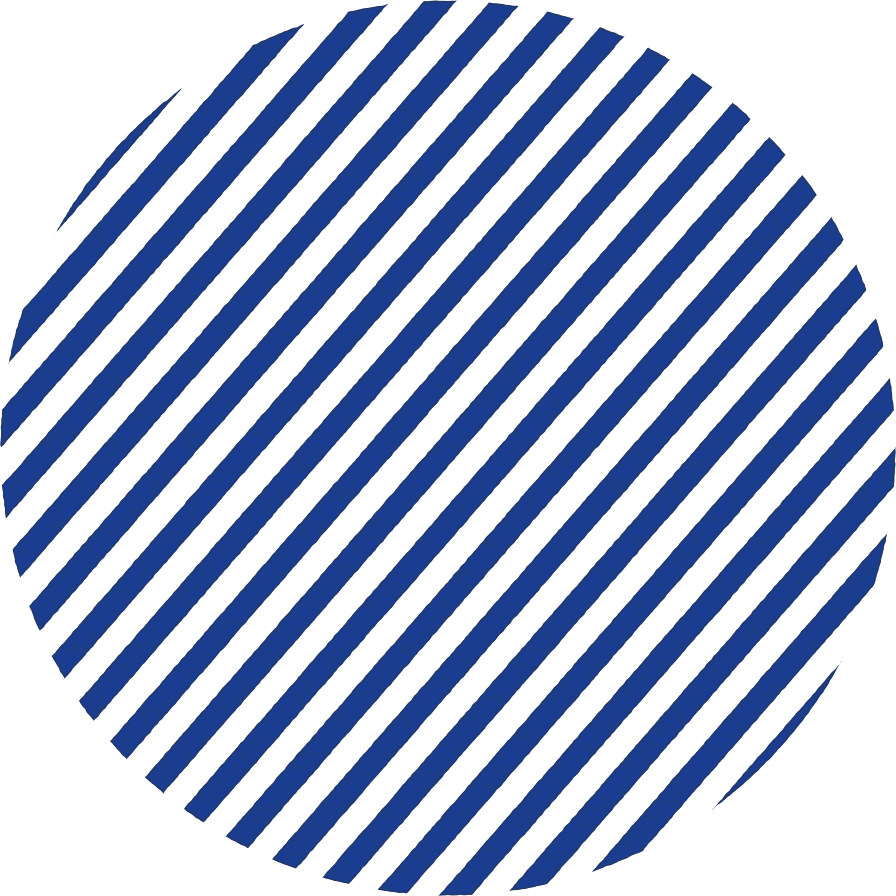
Give the GLSL for this pattern, as a WebGL 2 fragment shader.

```glsl
#version 300 es
precision highp float;
// Blue diagonal stripes clipped to a white-backed disc that fills the canvas.
// Stripes are a folded distance along one slanted axis, cut by a circle;
// noise gives the ink a faint mottle and its darker rim slightly rough edges.

uniform vec2 u_resolution;
out vec4 outColor;

float hash(vec2 p) {
    return fract(sin(dot(p, vec2(127.1, 311.7))) * 43758.5453);
}

float valueNoise(vec2 p) {
    vec2 cell = floor(p), f = fract(p);
    f = f * f * (3.0 - 2.0 * f);
    float low = mix(hash(cell), hash(cell + vec2(1.0, 0.0)), f.x);
    float high = mix(hash(cell + vec2(0.0, 1.0)), hash(cell + vec2(1.0)), f.x);
    return mix(low, high, f.y);
}

// Signed distance to the nearest stripe, with one stripe through the centre
float stripeDistance(vec2 p) {
    const float period = 0.0557;
    float across = dot(p, vec2(0.754, -0.657));
    across -= period * floor(across / period + 0.5);
    return abs(across) - 0.0136;
}

void main() {
    float side = min(u_resolution.x, u_resolution.y);
    vec2 p = (gl_FragCoord.xy - 0.5 * u_resolution) / side;
    float pixel = 1.0 / side;

    // Stripes cut by the disc, with a slight edge wobble
    float d = max(stripeDistance(p), length(p) - 0.4993);
    d += 0.0010 * (valueNoise(p * 220.0 + 300.0) - 0.5);

    // Ink: two close blues and a thin dark rim
    float mottle = smoothstep(0.45, 0.7, valueNoise(p * 190.0 + 100.0));
    vec3 ink = mix(vec3(0.10, 0.24, 0.57), vec3(0.11, 0.24, 0.54), mottle);
    float rim = smoothstep(-0.0026, -0.0010, d);
    ink = mix(ink, vec3(0.13, 0.22, 0.42), rim);

    float coverage = 1.0 - smoothstep(-0.6 * pixel, 0.6 * pixel, d);
    outColor = vec4(mix(vec3(1.0), ink, coverage), 1.0);
}
```
